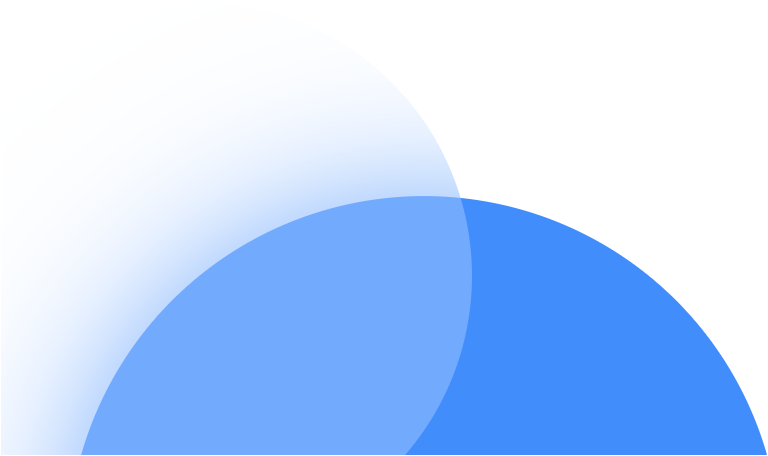
A WebGL 2 fragment shader for this background:

```glsl
#version 300 es
precision highp float;

uniform vec2 u_resolution;
out vec4 fragColor;

float circle(vec2 p, vec2 center, float radius) {
    return length(p - center) - radius;
}

// Antialiased coverage of the inside of a distance field
float coverage(float dist) {
    float pixel = 1.0 / u_resolution.y;
    return clamp(0.5 - dist / pixel, 0.0, 1.0);
}

void main() {
    vec2 p = gl_FragCoord.xy / u_resolution.y;
    const vec3 white = vec3(1.0);
    const vec3 frost = vec3(0.449, 0.668, 0.992);

    // Solid blue disc rising from the bottom edge
    float discDist = circle(p, vec2(0.930, -0.212), 0.782);
    float disc = coverage(discDist);
    vec3 color = mix(white, vec3(0.254, 0.553, 0.988), disc);

    // Frosted disc: the blue spreads softly beyond its edge
    float glow = 1.0 / (1.0 + exp(9.95 * (discDist + 0.022)));
    vec3 glass = mix(mix(white, frost, glow), frost, disc);
    float glassDist = circle(p, vec2(0.436, 0.395), 0.599);
    color = mix(color, glass, coverage(glassDist));

    // Thin white margin on the left and bottom
    float margin = coverage(min(p.x, p.y) - 0.0022);
    fragColor = vec4(mix(color, white, margin), 1.0);
}
```
